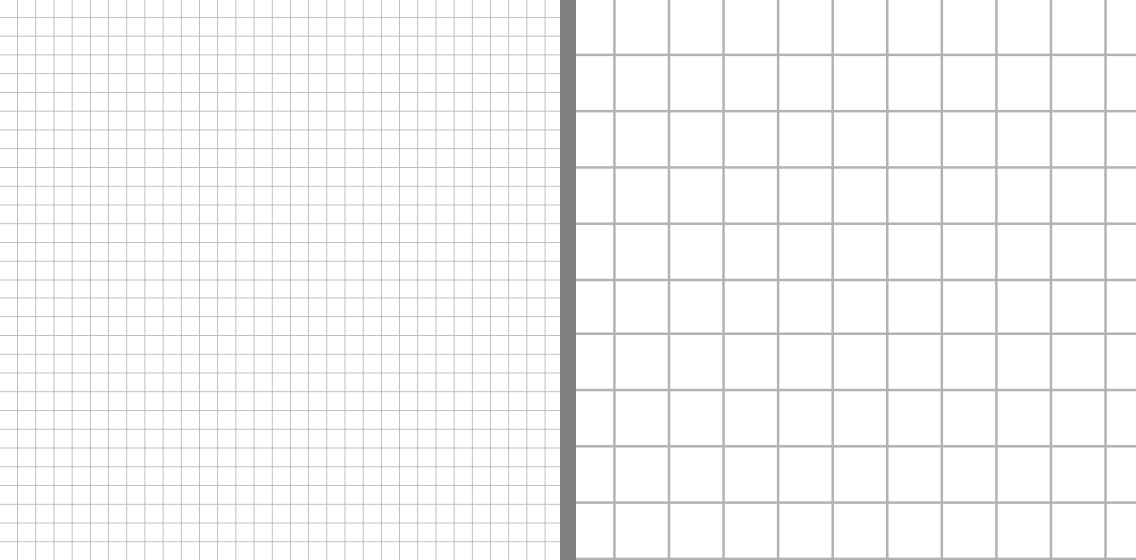
Left, the full canvas; right, a detail of the centre.
Write a Shadertoy shader that draws this pattern.

```glsl
// Squared paper: thin grey rules on white, with slightly tall cells.
// Each rule is a periodic distance turned into exact pixel coverage;
// the row just below the middle is a touch shorter than the others.

// Signed distance to the nearest of the rules spaced by pitch.
vec2 ruleDistance(vec2 position, vec2 pitch) {
    return (fract(position / pitch + 0.5) - 0.5) * pitch;
}

// Share of a pixel that lies inside a rule of the given width.
vec2 ruleCoverage(vec2 dist, float width, vec2 pixel) {
    vec2 upper = min(dist + 0.5 * pixel, vec2(0.5 * width));
    vec2 lower = max(dist - 0.5 * pixel, vec2(-0.5 * width));
    return clamp((upper - lower) / pixel, 0.0, 1.0);
}

void mainImage(out vec4 fragColor, in vec2 fragCoord) {
    vec2 pixel = 1.0 / iResolution.xy;
    vec2 uv = fragCoord * pixel;

    // Columns start near the left edge; rows are measured down from the middle.
    vec2 position = vec2(uv.x - 0.0314, 0.5 - uv.y);

    // Shorten the first row of the lower half.
    position.y += 0.0015 * step(0.0165, position.y);

    vec2 dist = ruleDistance(position, vec2(0.03248, 0.0335));
    vec2 cover = ruleCoverage(dist, 0.00148, pixel);

    // Union of the two sets of rules.
    float ink = 1.0 - (1.0 - cover.x) * (1.0 - cover.y);

    vec3 paper = vec3(1.0);
    vec3 grey = vec3(0.70);
    fragColor = vec4(mix(paper, grey, ink), 1.0);
}
```
